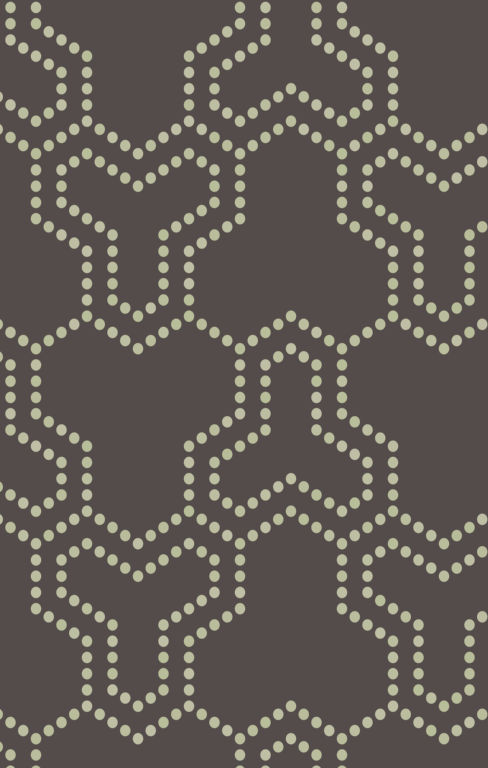
Write a Shadertoy shader that draws this pattern.

```glsl
// Pale dots tracing nested three-armed outlines, alternately upright and inverted, on dark taupe.

const vec2 STEP = vec2(12.75, 8.125) / 768.0;     // dot lattice spacing, canvas heights
const vec2 ORIGIN = vec2(138.0, 218.7) / 768.0;   // centre of one shape, from the top left
const vec2 DOT_RADIUS = vec2(5.2, 5.7) / 768.0;
const vec2 PERIOD = vec2(24.0, 48.0);             // pattern repeat, lattice steps
const vec2 FLIP_OFFSET = vec2(12.0, 28.0);        // from a shape to its inverted neighbour

const vec3 GROUND = vec3(0.33, 0.30, 0.29);
const vec3 CREAM = vec3(0.75, 0.75, 0.65);
const vec3 SAGE = vec3(0.72, 0.74, 0.60);

float hash(vec2 p) {
    return fract(sin(dot(p, vec2(127.1, 311.7))) * 43758.5453);
}

vec2 wrap(vec2 p, vec2 period) {
    return p - period * round(p / period);
}

bool same(float a, float b) {
    return abs(a - b) < 0.1;
}

// Nearest site of the staggered lattice, where both indices share parity.
vec2 nearestSite(vec2 p, vec2 spacing) {
    vec2 g = p / spacing;
    vec2 evenSite = 2.0 * round(g * 0.5);
    vec2 oddSite = 2.0 * round((g - 1.0) * 0.5) + 1.0;
    float evenDist = length((g - evenSite) * spacing);
    float oddDist = length((g - oddSite) * spacing);
    return evenDist < oddDist ? evenSite : oddSite;
}

// Hexagonal distance to one arm, in cube coordinates.
float armDistance(vec3 h) {
    return max(abs(h.x), max(abs(h.y - 2.0), abs(h.z + 2.0)) - 2.0);
}

// Union of three arms; a cyclic swap of cube coordinates turns by 120 degrees.
float shapeDistance(vec2 site) {
    vec3 h = vec3(site.x, 0.5 * (site.y - site.x), -0.5 * (site.y + site.x));
    float d = 1e3;
    for (int i = 0; i < 3; i++) {
        d = min(d, armDistance(h));
        h = h.yzx;
    }
    return d;
}

// True on the inner and outer outlines and on the short links beside the stem.
bool onOutline(vec2 site) {
    float d = shapeDistance(site);
    float side = abs(site.x);
    bool link = same(site.y - side, 8.0) && abs(side - 6.0) < 2.1;
    return same(d, 2.0) || same(d, 4.0) || link;
}

// Coverage of an elliptical dot with a softened rim.
float dotMask(vec2 p, vec2 radius, float blur) {
    float d = (length(p / radius) - 1.0) * min(radius.x, radius.y);
    return 1.0 - smoothstep(-blur, blur, d);
}

void mainImage(out vec4 fragColor, in vec2 fragCoord) {
    float pixel = 1.0 / iResolution.y;
    vec2 p = vec2(fragCoord.x, iResolution.y - fragCoord.y) * pixel - ORIGIN;
    vec2 site = nearestSite(p, STEP);

    // Test the site against the upright and the inverted shape.
    vec2 upright = wrap(site, PERIOD);
    vec2 inverted = wrap(site - FLIP_OFFSET, PERIOD) * vec2(1.0, -1.0);
    bool lit = onOutline(upright) || onOutline(inverted);

    // Slight tint change from dot to dot.
    vec3 dotColor = mix(CREAM, SAGE, hash(site));
    float mask = lit ? dotMask(p - site * STEP, DOT_RADIUS, 0.8 * pixel) : 0.0;
    fragColor = vec4(mix(GROUND, dotColor, mask), 1.0);
}
```
